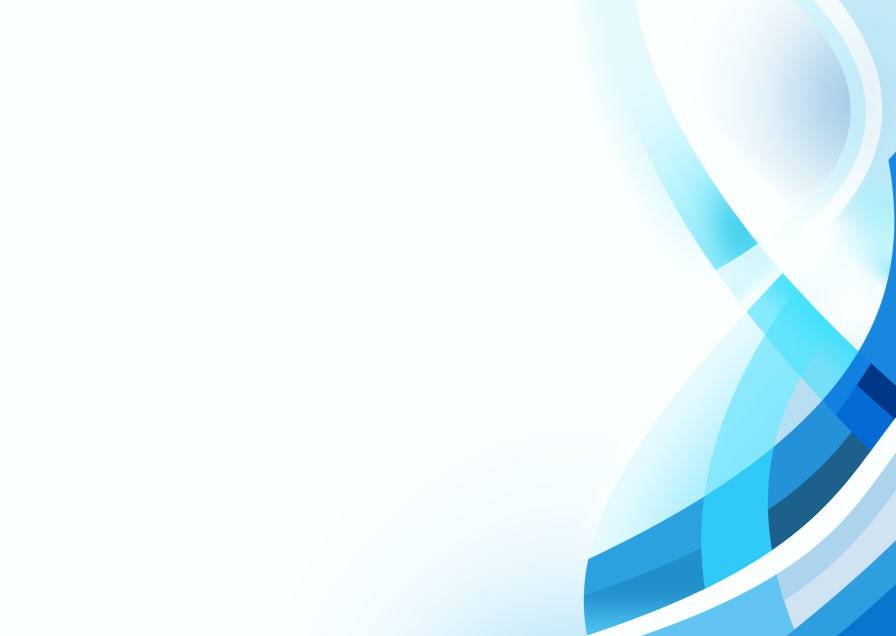
This background is drawn by a WebGL 1 fragment shader. Its source:

```glsl
precision highp float;
// Crossing translucent ribbons in white, cyan and deep blue on a pale ground.
// Every edge is a cubic x(y) through four evenly spaced heights; signed
// distances to these edges mask flat or graded colours, layered in turn.

uniform vec2 u_resolution;

const float HEIGHT = 5.46;
const vec3 WHITE = vec3(0.985, 1.0, 1.0);
const vec3 CYAN = vec3(0.25, 0.88, 0.99);

// Cubic through the values v at t = 0, 1, 2, 3 (Newton form)
float through(vec4 v, float t) {
  vec3 a = v.yzw - v.xyz;
  vec2 b = a.yz - a.xy;
  return v.x + t * (a.x + (t - 1.0) * 0.5 * (b.x + (t - 2.0) / 3.0 * (b.y - b.x)));
}

// Approximate distance to a curve, positive on its right
float edge(vec2 p, float top, float gap, vec4 v) {
  float t = (p.y - top) / gap;
  float x = through(v, t);
  float slope = (through(v, t + 0.01) - x) / (0.01 * gap);
  return (p.x - x) / length(vec2(1.0, slope));
}

float fill(float d) {
  float pixel = HEIGHT / u_resolution.y;
  return smoothstep(-0.75 * pixel, 0.75 * pixel, d);
}

float glow(vec2 p, vec2 centre, vec2 radius) {
  vec2 d = (p - centre) / radius;
  return exp(-dot(d, d));
}

void main() {
  // Canvas units with y running downwards from the top edge
  vec2 p = vec2(gl_FragCoord.x, u_resolution.y - gl_FragCoord.y) * HEIGHT / u_resolution.y;

  // Edges of the loop, the diagonal band and the crescent
  float loopLeft = edge(p, 2.1, 1.1, vec4(6.95, 5.95, 5.22, 5.03));
  float loopOuter = p.y < 2.1 ? edge(p, 0.0, 0.7, vec4(7.2, 7.55, 7.48, 6.95)) : loopLeft;
  float loopInner = edge(p, 0.0, 0.8, vec4(6.8, 7.29, 7.05, 6.0));
  float loopMiddle = edge(p, 0.0, 0.8, vec4(6.98, 7.42, 7.22, 6.3));
  float arcLeft = edge(p, 2.6, 0.9, vec4(6.75, 6.25, 6.03, 6.1));
  float arcRight = edge(p, 2.9, 0.8, vec4(7.1, 6.68, 6.6, 6.78));
  float bandLow = edge(p, 0.0, 1.3, vec4(5.2, 5.55, 6.35, 7.5));
  float bandHigh = edge(p, 0.0, 1.1, vec4(5.45, 5.85, 6.6, 7.68));
  float coreHigh = edge(p, 0.0, 0.9, vec4(5.5, 5.95, 6.85, 7.9));
  float crescentIn = edge(p, 0.0, 1.6, vec4(7.2, 7.66, 7.25, 5.05));
  float crescentMid = edge(p, 3.3, 0.6, vec4(7.6, 7.15, 6.4, 5.05));
  float crescentOut = edge(p, 3.6, 0.62, vec4(7.68, 7.2, 6.45, 5.03));

  // Ground: blue haze below, grey-blue shade inside the upper loop
  vec3 color = WHITE;
  color = mix(color, vec3(0.55, 0.83, 0.96), 0.8 * glow(p, vec2(5.1, 5.9), vec2(1.3, 0.8)));
  color = mix(color, vec3(0.87, 0.95, 0.99), 0.4 * glow(p, vec2(4.9, 5.3), vec2(1.4, 1.3)));
  color = mix(color, vec3(0.6, 0.78, 0.9), 0.85 * fill(coreHigh) * glow(p, vec2(7.4, 0.85), vec2(0.75, 0.8)));
  color = mix(color, vec3(0.74, 0.91, 0.97), 0.8 * fill(loopOuter) * (1.0 - smoothstep(1.7, 2.1, p.y)));

  // Fan inside the lower loop, split by two arcs
  vec3 fan = mix(vec3(0.9, 0.98, 1.0), vec3(0.65, 0.93, 0.99), smoothstep(0.0, 0.9, loopLeft));
  fan = mix(fan, vec3(0.47, 0.9, 0.99), 0.75 * fill(arcLeft));
  fan = mix(fan, vec3(0.72, 0.87, 0.95), fill(arcRight));
  color = mix(color, fan, fill(loopLeft) * smoothstep(1.9, 2.5, p.y));

  // Diagonal band, pale at the top and saturated past the crossing
  float band = fill(bandLow) * fill(-bandHigh);
  float depth = smoothstep(0.2, 2.5, p.y);
  color = mix(color, vec3(0.8, 0.96, 0.99), 0.45 * smoothstep(-0.35, 0.0, bandLow)
    * fill(-bandHigh) * (1.0 - smoothstep(1.8, 2.6, p.y)));
  color = mix(color, CYAN, band * depth * depth * (0.55 + 0.4 * smoothstep(0.35, 0.0, -bandHigh)));
  color = mix(color, vec3(0.15, 0.75, 0.88), 0.55 * band * glow(p, vec2(6.35, 1.95), vec2(0.25, 0.4)));

  // White core of the band and the light where the ribbons cross
  float core = fill(bandHigh) * (1.0 - smoothstep(-0.08, 0.14, coreHigh));
  color = mix(color, WHITE, 0.9 * core * (1.0 - smoothstep(2.7, 3.2, p.y)));
  color = mix(color, vec3(0.62, 0.94, 0.99), 0.7 * fill(loopOuter) * glow(p, vec2(7.5, 1.9), vec2(0.3, 0.35)));
  color = mix(color, WHITE, 0.95 * glow(p, vec2(7.0, 2.0), vec2(0.3, 0.28)));
  color = mix(color, WHITE, 0.85 * fill(bandHigh) * glow(p, vec2(7.3, 2.6), vec2(0.25, 0.5)));

  // Crescent: blue at both ends, darker where other shapes pass under it
  vec3 blue = mix(vec3(0.3, 0.77, 0.94), vec3(0.1, 0.53, 0.87), smoothstep(0.1, 1.4, p.y));
  vec3 sweep = mix(vec3(0.17, 0.63, 0.88), vec3(0.13, 0.56, 0.79), fill(crescentMid));
  sweep = mix(sweep, vec3(0.3, 0.76, 0.95), smoothstep(5.0, 5.5, p.y));
  sweep = mix(sweep, vec3(0.19, 0.79, 0.97), fill(arcLeft));
  vec3 shade = mix(vec3(0.14, 0.57, 0.85), vec3(0.11, 0.38, 0.55), fill(crescentMid));
  sweep = mix(sweep, shade, fill(arcRight));
  vec3 deep = mix(vec3(0.02, 0.42, 0.83), vec3(0.0, 0.22, 0.53), fill(bandHigh + 0.22));
  deep = mix(vec3(0.07, 0.5, 0.88), deep, fill(crescentMid + 0.2));
  sweep = mix(sweep, deep, fill(bandLow));
  sweep = mix(sweep, blue, fill(bandHigh));
  color = mix(color, sweep, fill(crescentIn) * fill(-crescentOut) * fill(loopLeft));

  // Loop ribbon: tinted inner half, whiter outer half, fading to the left
  float ribbon = fill(loopInner) * fill(-loopOuter) * (1.0 - smoothstep(2.3, 3.3, p.y));
  vec3 sheen = mix(vec3(0.8, 0.96, 0.99), WHITE, max(fill(loopMiddle), smoothstep(1.2, 2.2, p.y)));
  color = mix(color, sheen, 0.75 * ribbon);
  float streak = smoothstep(-0.18, -0.04, loopLeft) * fill(-loopLeft);
  color = mix(color, WHITE, 0.85 * streak * smoothstep(2.0, 2.6, p.y) * (1.0 - smoothstep(4.0, 5.0, p.y)));

  // Bands beneath the crescent, from the white rim to the blue corner
  vec3 below = mix(vec3(0.38, 0.77, 0.95), vec3(0.81, 0.89, 0.95), fill(arcRight));
  below = mix(below, vec3(0.68, 0.83, 0.93), fill(arcRight) * fill(0.36 - crescentOut));
  float corner = edge(p, 4.65, 0.27, vec4(7.68, 7.39, 7.08, 6.75));
  below = mix(below, vec3(0.18, 0.62, 0.87), fill(corner));
  below = mix(below, vec3(0.04, 0.46, 0.8), fill(corner - 0.27));
  float rim = edge(p, 3.9, 0.52, vec4(7.68, 7.28, 6.65, 5.5));
  below = mix(WHITE, below, fill(rim));
  color = mix(color, below, fill(crescentOut) * fill(loopLeft));

  gl_FragColor = vec4(color, 1.0);
}
```
